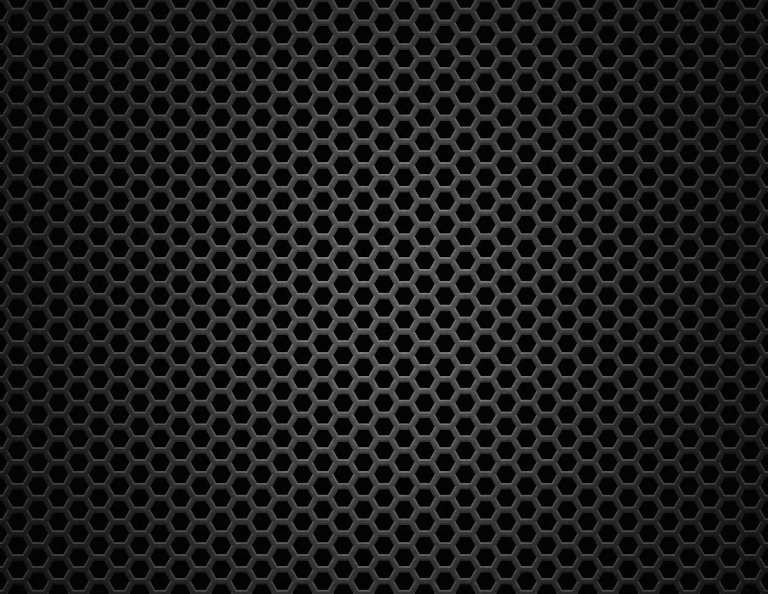
Give the GLSL for this texture, as a WebGL 1 fragment shader.

```glsl
precision highp float;

uniform vec2 u_resolution;

#define COLUMNS 37.74
#define ROWS 25.0
#define LATTICE_SHIFT vec2(0.0, 0.54)
#define HOLE_RADIUS 0.362
#define RIM_WIDTH 0.075
#define HOLE_SHADE 0.012
#define WALL_SHADE 0.08
#define GLOW_SHADE 0.25
#define GLOW_FALLOFF vec2(3.0, 1.8)
#define RIM_SHADE 0.17
#define GRAIN_SCALE 5.0
#define GRAIN_AMOUNT 0.16

const float SIN60 = 0.866025;

// Random gradient direction for a lattice point
vec2 gradientAt(vec2 cell) {
  float angle = 6.2832 * fract(sin(dot(cell, vec2(127.1, 311.7))) * 4375.85);
  return vec2(cos(angle), sin(angle));
}

float gradientNoise(vec2 p) {
  vec2 i = floor(p);
  vec2 f = fract(p);
  vec2 w = f * f * f * (f * (f * 6.0 - 15.0) + 10.0);
  vec2 e = vec2(0.0, 1.0);
  float low = mix(dot(gradientAt(i), f),
                  dot(gradientAt(i + e.yx), f - e.yx), w.x);
  float high = mix(dot(gradientAt(i + e.xy), f - e.xy),
                   dot(gradientAt(i + e.yy), f - e.yy), w.x);
  return mix(low, high, w.y);
}

// Offset from the nearest centre of a flat-topped hexagon lattice of pitch 1
vec2 hexOffset(vec2 p) {
  vec2 period = vec2(2.0 * SIN60, 1.0);
  vec2 even = mod(p + 0.5 * period, period) - 0.5 * period;
  vec2 odd = mod(p, period) - 0.5 * period;
  return dot(even, even) < dot(odd, odd) ? even : odd;
}

void main() {
  vec2 centred = gl_FragCoord.xy / u_resolution - 0.5;
  vec2 p = centred * vec2(COLUMNS * SIN60, ROWS) - LATTICE_SHIFT;
  float pixel = ROWS / u_resolution.y;

  // Hexagon distance and hole mask
  vec2 offset = hexOffset(p);
  float flatSide = abs(offset.y);
  float slantSide = SIN60 * abs(offset.x) + 0.5 * flatSide;
  float dist = max(flatSide, slantSide);
  float wallMask = smoothstep(-0.5, 0.5, (dist - HOLE_RADIUS) / pixel);

  // Lower faces of each hole catch the light, upper faces fall into shade
  float slope = mix(0.65, 1.0, smoothstep(-0.03, 0.03, flatSide - slantSide));
  float lower = smoothstep(0.04, -0.04, offset.y);
  float soft = max(0.5 * pixel, 0.02);
  float rim = 1.0 - smoothstep(-soft, soft, dist - HOLE_RADIUS - RIM_WIDTH);

  // Broad glow fading towards the sides and corners
  vec2 spread = centred * GLOW_FALLOFF;
  float glow = exp(-dot(spread, spread));
  float wall = WALL_SHADE + GLOW_SHADE * glow;
  wall *= 1.0 - 0.25 * rim * slope * (1.0 - lower);
  wall += RIM_SHADE * (0.8 + 0.2 * glow) * rim * slope * lower;

  // Fine grain on the metal and a trace of it inside the holes
  float grain = gradientNoise(p * GRAIN_SCALE);
  wall *= 1.0 + GRAIN_AMOUNT * grain;
  float hole = HOLE_SHADE * (1.0 + grain);

  gl_FragColor = vec4(vec3(mix(hole, wall, wallMask)), 1.0);
}
```
